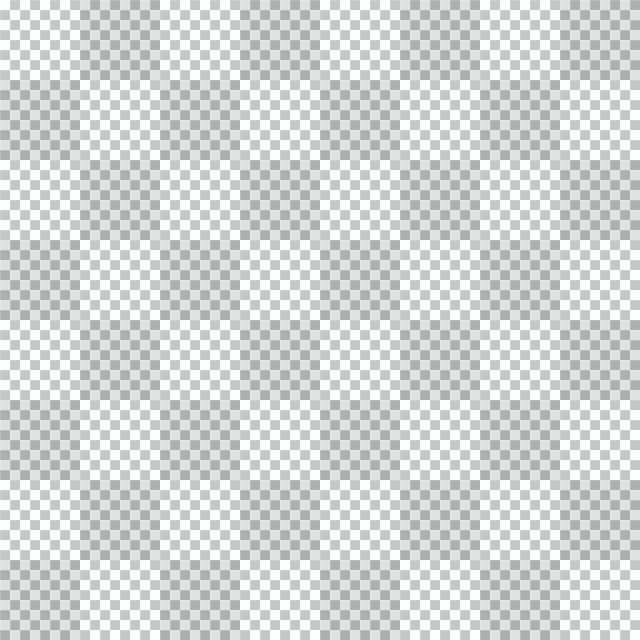
This pattern is drawn by a WebGL 1 fragment shader. Its source:

```glsl
precision highp float;
// Two nested checkerboards: a fine check of small cells, toned bright or
// shaded by a coarse check of blocks, with faint pale seams between cells.
// Each check is a product of two box-filtered square waves, so it tiles.

uniform vec2 u_resolution;

const float BLOCKS = 8.0;            // coarse squares per side (even, to tile)
const float CELLS_PER_BLOCK = 8.0;   // fine squares per coarse square
const float SEAM_WIDTH = 0.083;      // in cells, on the left and top of each
const float SEAM_STRENGTH = 0.22;

const vec3 BRIGHT_PALE = vec3(0.98, 1.00, 0.99);
const vec3 BRIGHT_GREY = vec3(0.76, 0.78, 0.78);
const vec3 SHADED_PALE = vec3(0.87, 0.89, 0.88);
const vec3 SHADED_GREY = vec3(0.67, 0.69, 0.69);
const vec3 SEAM_COLOR = vec3(0.98, 1.00, 0.99);

// +1 on even unit intervals, -1 on odd ones, ramped over one pixel.
vec2 squareWave(vec2 t, vec2 pixel) {
  vec2 side = 1.0 - 2.0 * mod(floor(t), 2.0);
  vec2 edge = min(fract(t), 1.0 - fract(t));
  return side * clamp(2.0 * edge / pixel, 0.0, 1.0);
}

// 1 on even squares, 0 on odd squares.
float checker(vec2 p, vec2 pixel) {
  vec2 wave = squareWave(p, pixel);
  return 0.5 + 0.5 * wave.x * wave.y;
}

// Running integral of a unit-period pulse as wide as a seam.
vec2 seamIntegral(vec2 t) {
  return floor(t) * SEAM_WIDTH + min(fract(t), SEAM_WIDTH);
}

// Share of the pixel covered by vertical or horizontal seams.
float seamCoverage(vec2 p, vec2 pixel) {
  vec2 cover = (seamIntegral(p + 0.5 * pixel) - seamIntegral(p - 0.5 * pixel)) / pixel;
  return 1.0 - (1.0 - cover.x) * (1.0 - cover.y);
}

void main() {
  // Canvas coordinates measured from the top left
  vec2 uv = gl_FragCoord.xy / u_resolution;
  uv.y = 1.0 - uv.y;

  vec2 block = uv * BLOCKS;
  vec2 blockPixel = BLOCKS / u_resolution;
  vec2 cell = block * CELLS_PER_BLOCK;
  vec2 cellPixel = blockPixel * CELLS_PER_BLOCK;

  // Coarse check picks the tones, fine check alternates them
  float bright = checker(block, blockPixel);
  vec3 pale = mix(SHADED_PALE, BRIGHT_PALE, bright);
  vec3 grey = mix(SHADED_GREY, BRIGHT_GREY, bright);
  vec3 color = mix(grey, pale, checker(cell, cellPixel));

  // Seams
  color = mix(color, SEAM_COLOR, SEAM_STRENGTH * seamCoverage(cell, cellPixel));
  gl_FragColor = vec4(color, 1.0);
}
```
